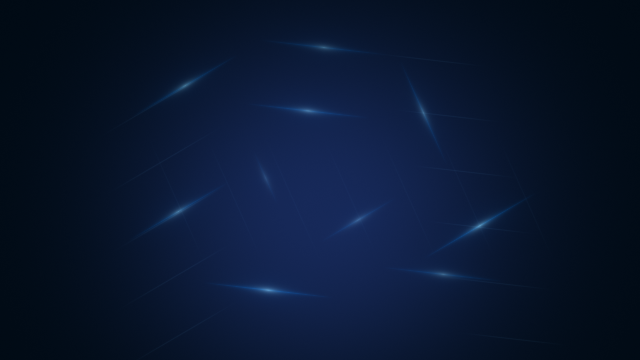
Write a Shadertoy shader that draws this background.

```glsl
#define EDGE_COLOR vec3(0.002, 0.040, 0.078)
#define CENTER_COLOR vec3(0.088, 0.160, 0.348)
#define RAY_COLOR vec3(-0.02, 0.17, 0.31)
#define CORE_COLOR vec3(0.34, 0.33, 0.22)
#define LINE_COLOR vec3(0.018, 0.034, 0.042)
#define GLOW_CENTER vec2(0.895, 0.42)
#define GLOW_RADIUS vec2(0.53, 0.50)
#define RISING 0.53
#define SHALLOW -0.115
#define STEEP -1.15
#define LINE_WIDTH 0.0018

// Each flare: center x, center y, half length, strength
const vec4 FLARES[10] = vec4[10](
    vec4(0.514, 0.762, 0.17, 0.75), vec4(0.495, 0.412, 0.16, 0.75),
    vec4(0.995, 0.389, 0.12, 0.50), vec4(1.333, 0.373, 0.18, 1.00),
    vec4(0.900, 0.868, 0.18, 0.60), vec4(0.856, 0.692, 0.17, 0.75),
    vec4(1.231, 0.238, 0.17, 0.60), vec4(0.745, 0.194, 0.18, 0.95),
    vec4(1.176, 0.687, 0.16, 0.60), vec4(0.738, 0.505, 0.08, 0.30));

float hash(vec2 p) {
    return fract(sin(dot(p, vec2(12.9898, 78.233))) * 43758.5453);
}

// Coordinates along and across a direction
vec2 alongAcross(vec2 p, float angle) {
    float c = cos(angle), s = sin(angle);
    return vec2(c * p.x + s * p.y, c * p.y - s * p.x);
}

// Hairline running forward from its start, faded at both ends
float hairline(vec2 p, vec2 start, float angle, float len) {
    vec2 q = alongAcross(p - start, angle);
    float width = max(LINE_WIDTH, 0.7 / iResolution.y);
    float fade = smoothstep(0.0, 0.4 * len, q.x) * (1.0 - smoothstep(0.6 * len, len, q.x));
    return exp(-q.y * q.y / (width * width)) * fade * LINE_WIDTH / width;
}

// Tapered ray with a pale core and a soft halo
vec3 flare(vec2 p, vec4 f, float angle) {
    vec2 q = alongAcross(p - f.xy, angle);
    float taper = max(1.0 - abs(q.x) / f.z, 0.0);
    float width = 0.0025 + 0.0045 * taper * taper;
    float ray = taper * exp(-abs(q.y) / width);
    float core = exp(-length(q / vec2(0.020, 0.0060)));
    vec2 h = q / vec2(f.z * 0.6, 0.045);
    float halo = exp(-dot(h, h));
    return f.w * (RAY_COLOR * ray + CORE_COLOR * core + vec3(0.0, 0.014, 0.030) * halo);
}

void mainImage(out vec4 fragColor, in vec2 fragCoord) {
    vec2 p = fragCoord / iResolution.y;
    p.x += 0.5 * (16.0 / 9.0 - iResolution.x / iResolution.y);

    // Radial background
    vec2 g = (p - GLOW_CENTER) / GLOW_RADIUS;
    vec3 color = mix(EDGE_COLOR, CENTER_COLOR, exp(-pow(dot(g, g), 1.12)));

    // Three families of evenly spaced hairlines
    float lines = 0.0;
    for (int i = 0; i < 7; i++) {
        float n = float(i);
        if (i < 5) lines += hairline(p, vec2(0.266, 0.613) + n * vec2(0.0155, -0.161), RISING, 0.40);
        if (i < 6) lines += hairline(p, vec2(1.035, 0.852) + n * vec2(0.046, -0.155), SHALLOW, 0.33);
        float strength = 0.35 + 0.05 * abs(n - 3.0);
        lines += strength * hairline(p, vec2(0.405, 0.635) + n * vec2(0.162, 0.0), STEEP, 0.41);
    }
    color += LINE_COLOR * lines;

    // Light flares, grouped by direction
    for (int i = 0; i < 10; i++) {
        float angle = i < 4 ? RISING : (i < 8 ? SHALLOW : STEEP);
        color += flare(p, FLARES[i], angle);
    }

    // Fine dither against banding
    color += (hash(p) - 0.5) / 255.0;
    fragColor = vec4(clamp(color, 0.0, 1.0), 1.0);
}
```
